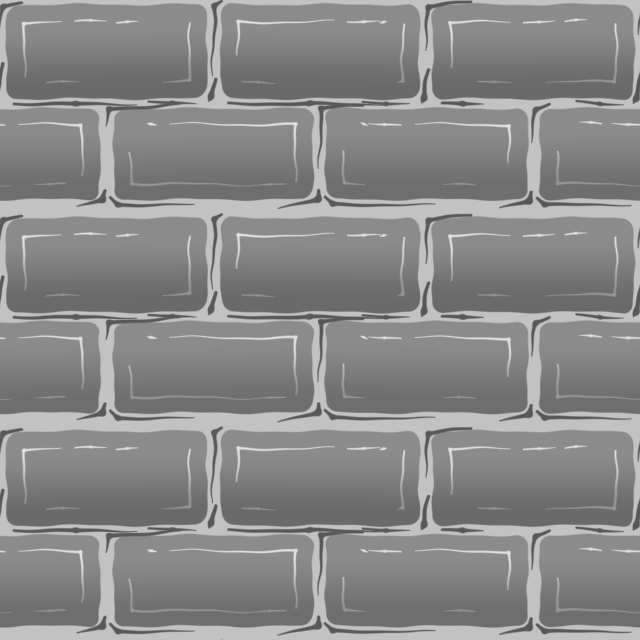
Reproduce this texture procedurally as a three.js fragment shader.

```glsl
// Hand-drawn grey brick wall: six staggered courses of three shaded bricks,
// a two-course pattern repeated three times. Rounded-box distances make the
// bricks; tapered bent strokes make the joint shadows and the glints.
#define COLUMNS 3.0
#define BRICK_HALF vec2(0.470, 0.217)
#define CORNER 0.052
#define WOBBLE 0.0045
#define INK_WIDTH 0.0105
#define GLINT_WIDTH 0.0065
#define SOFT 0.0045
#define MORTAR 0.76
#define INK 0.345
#define BRICK_LIGHT 0.545
#define BRICK_DARK 0.415

varying vec2 vUv;

// Three repeatable variations for each brick or joint
vec3 variation(float id) {
  return fract(id * vec3(0.618, 0.755, 0.57) + vec3(0.2, 0.3, 0.5));
}

// Layered sines for an unsteady hand
vec2 wobble(vec2 p, float id) {
  vec2 slow = sin(p.yx * vec2(21.0, 13.0) + id * vec2(2.3, 4.1));
  vec2 fast = sin(p.yx * vec2(47.0, 29.0) + p * 11.0 + id * vec2(5.7, 1.9));
  return WOBBLE * (slow + 0.5 * fast);
}

float roundBox(vec2 p, vec2 halfSize, float radius) {
  vec2 d = abs(p) - halfSize + radius;
  return length(max(d, 0.0)) + min(max(d.x, d.y), 0.0) - radius;
}

float taper(vec2 p, vec2 a, vec2 b, float ra, float rb) {
  vec2 ab = b - a;
  float h = clamp(dot(p - a, ab) / max(dot(ab, ab), 1e-5), 0.0, 1.0);
  return length(p - a - ab * h) - mix(ra, rb, h);
}

// Stroke bent at a softened corner and thinning to both ends
float hook(vec2 p, vec2 a, vec2 corner, vec2 b, float w) {
  float d1 = taper(p, a, corner, w * 0.6, w * 0.9);
  float d2 = taper(p, corner, b, w * 0.9, w * 0.2);
  float k = w * 1.6;
  float h = max(k - abs(d1 - d2), 0.0) / k;
  return min(d1, d2) - h * h * k * 0.25;
}

float line(vec2 p, vec2 a, vec2 b, float w) {
  return hook(p, a, mix(a, b, 0.5), b, w);
}

float cover(float d) {
  return 1.0 - smoothstep(-SOFT, SOFT, d);
}

// Position relative to a course: even courses are shifted half a brick
vec2 coursePoint(vec2 p, float course, float even) {
  return vec2(p.x - 0.5 * even, p.y - (course + 0.5) * 0.5 - 0.008 - 0.02 * even);
}

// Shadow strokes along the joints of one course
float jointInk(vec2 p, float course) {
  float even = 1.0 - mod(course, 2.0);
  vec2 c = coursePoint(p, course, even);

  // Upright joint: hook at the top, curl at the foot
  float id = mod(floor(c.x + 0.5), COLUMNS) + COLUMNS * even;
  vec3 r = variation(id);
  vec2 q = vec2(fract(c.x + 0.5) - 0.5, c.y) + wobble(c, id);
  float d = hook(q, vec2(0.03 + mix(0.22, 0.55, even) * r.y, 0.232),
    vec2(0.008, 0.212), vec2(-0.006, 0.15 - 0.33 * r.x), INK_WIDTH);
  vec2 footTop = mix(vec2(0.008, -0.03 - 0.13 * r.x), vec2(-0.008, -0.175), even);
  vec2 footTip = mix(vec2(-0.025, -0.235), vec2(-0.13 - 0.1 * r.x, -0.25), even);
  d = min(d, hook(q, footTop, vec2(-0.014, -0.215), footTip, INK_WIDTH * 1.2));

  // Bed joint under the brick
  id = mod(floor(c.x), COLUMNS) + COLUMNS * even;
  r = variation(id);
  q = vec2(fract(c.x) - 0.5, c.y) + wobble(c, id) * 0.7;
  float bed = even > 0.5
    ? hook(q, vec2(-0.48, -0.205), vec2(-0.445, -0.238),
        vec2(-0.1 + 0.2 * r.x, -0.238), INK_WIDTH)
    : min(line(q, vec2(-0.43, -0.244), vec2(0.37 - 0.75 * r.y, -0.247), INK_WIDTH),
        line(q, vec2(0.2, -0.235), vec2(0.42, -0.248), INK_WIDTH * 0.8));
  return min(d, bed);
}

// Broken glints just inside a brick, mirrored on even courses
float glints(vec2 q, vec3 r, float even) {
  q.x *= 1.0 - 2.0 * even;
  float topLength = mix(0.08 + 0.45 * r.x, 0.25 + 0.6 * r.y, even);
  float footLength = mix(0.4 * r.y, 0.7 - 0.9 * r.x, even);
  float d = hook(q, vec2(-0.385, -0.14 + 0.15 * r.x), vec2(-0.385, 0.136),
    vec2(-0.385 + topLength, 0.142), GLINT_WIDTH);
  d = min(d, hook(q, vec2(0.39, mix(0.13, 0.01, even)), vec2(0.385, -0.138),
    vec2(0.385 - footLength, -0.145), GLINT_WIDTH));
  for (int i = 0; i < 2; i++) {
    float start = topLength - 0.32 + 0.2 * float(i);
    vec2 a = vec2(min(start, 0.28), 0.138);
    vec2 b = vec2(min(start + 0.15 - 0.05 * float(i), 0.31), 0.146);
    d = min(d, line(q, a, b, GLINT_WIDTH * 0.8));
  }
  float faint = -0.38 + 0.2 * r.z;
  return min(d, line(q, vec2(faint, -0.142), vec2(faint + 0.15, -0.145), GLINT_WIDTH * 0.7));
}

void main() {
  vec2 p = vUv * COLUMNS;
  float course = floor(p.y * 2.0);
  float even = 1.0 - mod(course, 2.0);
  vec2 c = coursePoint(p, course, even);
  float id = mod(floor(c.x), COLUMNS) + COLUMNS * even;
  vec3 r = variation(id);
  vec2 q = vec2(fract(c.x) - 0.5, c.y);
  vec2 bent = q + wobble(q, id);

  // Brick face, darkening downwards
  vec2 size = BRICK_HALF + vec2(0.012 * (r.z - 0.5), 0.004 - 0.008 * even);
  float light = smoothstep(-0.18, 0.13, q.y + 0.03 * q.x * (r.x - 0.5));
  float face = mix(BRICK_DARK + 0.015 * even, BRICK_LIGHT, light);
  float glintTone = mix(0.58, 0.88, smoothstep(-0.12, 0.11, q.y));
  face = mix(face, glintTone, cover(glints(bent, r, even)));
  float tone = mix(MORTAR, face, cover(roundBox(bent, size, CORNER)));

  // Joint shadows, including those reaching in from adjacent courses
  float ink = 1.0;
  for (int i = -1; i <= 1; i++) ink = min(ink, jointInk(p, course + float(i)));
  gl_FragColor = vec4(vec3(mix(tone, INK, cover(ink))), 1.0);
}
```
